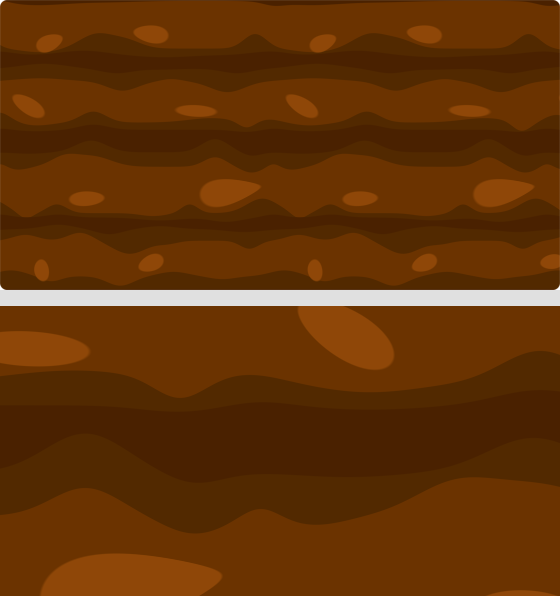
Top: the whole. Bottom: its middle third, enlarged.
Reproduce this texture procedurally as a Shadertoy shader.

```glsl
#define SIZE vec2(768.0, 400.0)    // design units across the canvas
#define TILE 375.0                 // width of one repeat
#define CORNER 10.0                // radius of the rounded corners
#define SOIL vec3(0.42, 0.20, 0.0)
#define SHADE vec3(0.32, 0.16, 0.0)
#define CORE vec3(0.29, 0.13, 0.0)
#define STONE vec3(0.56, 0.28, 0.03)
#define PAPER vec3(1.0)

// Stones of one repeat: centre and radii, then angle and taper
const vec4 stoneBox[8] = vec4[8](
    vec4(68, 59, 19, 11), vec4(207, 47, 24, 12),
    vec4(39, 146, 25, 11), vec4(269, 153, 28, 8),
    vec4(119, 274, 24, 10), vec4(316, 264, 42, 17),
    vec4(57, 373, 10, 15), vec4(207, 363, 18, 11));
const vec2 stoneForm[8] = vec2[8](
    vec2(-0.4, -0.2), vec2(0.13, 0.2), vec2(0.56, 0.1), vec2(0.05, 0.0),
    vec2(-0.05, -0.1), vec2(-0.16, -0.5), vec2(-0.15, 0.1), vec2(-0.4, 0.15));

// Signed offset folded into half a period either way
float wrap(float d, float period) {
    return d - period * round(d / period);
}

float hill(float x, float center, float width, float height) {
    float d = wrap(x - center, TILE) / width;
    return height * exp(-d * d);
}

// Four hills that repeat with the tile
float hills(float x, vec4 center, vec4 width, vec4 height) {
    vec4 d = x - center;
    d = (d - TILE * round(d / TILE)) / width;
    return dot(height, exp(-d * d));
}

// Coverage of a strip between two heights, y pointing down
float strip(float y, float top, float bottom, float px) {
    return smoothstep(-px, px, y - top) * smoothstep(-px, px, bottom - y);
}

void layer(inout vec3 color, float y, vec4 edges, float px) {
    color = mix(color, SHADE, strip(y, edges.x, edges.w, px));
    color = mix(color, CORE, strip(y, edges.y, edges.z, px));
}

// Rotated ellipse, narrowed towards one end
float stone(vec2 d, vec2 radii, vec2 form) {
    float c = cos(form.x), s = sin(form.x);
    vec2 q = vec2(c * d.x + s * d.y, c * d.y - s * d.x) / radii;
    q.y /= 1.0 + form.y * clamp(q.x, -1.2, 1.2);
    return (length(q) - 1.0) * min(radii.x, radii.y);
}

void mainImage(out vec4 fragColor, in vec2 fragCoord) {
    vec2 p = fragCoord / iResolution.xy * SIZE;
    p.y = SIZE.y - p.y;
    float x = p.x, y = p.y;
    float px = 0.75 * SIZE.y / iResolution.y;
    vec3 color = SOIL;

    // Upper layer
    vec4 upper = vec4(67, 76, 95, 112);
    upper.x += hills(x, vec4(133, 350, 55, 175), vec4(33, 22, 35, 28), vec4(-20, -20, 5, -10));
    upper.y += hills(x, vec4(115, 355, 225, 5), vec4(45, 30, 50, 25), vec4(-6, -3, 3, -3));
    upper.z += hills(x, vec4(60, 160, 325, 220), vec4(45, 30, 28, 30), vec4(-7, 6, 6, 1));
    upper.w += hills(x, vec4(168, 312, 55, 235), vec4(30, 33, 45, 20), vec4(13, 15, -4, -3));
    layer(color, y, upper, px);

    // Middle layer, whose top edge shifts near the canvas sides
    vec4 middle = vec4(169, 179, 210, 230);
    float side = wrap(x, SIZE.x);
    middle.x += hills(x, vec4(128, 50, 338, 290), vec4(25, 30, 16, 45), vec4(-15, 4, 9, -6))
              + hill(x, 370.0, 22.0, -4.0)
              - 10.0 * exp(-side * side / 480.0)
              + 6.0 * exp(-pow((side + 43.0) / 22.0, 2.0));
    middle.y += hills(x, vec4(128, 338, 50, 0), vec4(28, 25, 35, 20), vec4(-7, 3, 2, -2));
    middle.z += hills(x, vec4(125, 295, 345, 40), vec4(30, 26, 18, 30), vec4(-16, -18, 5, 2));
    middle.w += hills(x, vec4(88, 128, 295, 345), vec4(26, 35, 22, 20), vec4(-13, -14, -13, 8))
              + hill(x, 25.0, 20.0, 4.0) + hill(x, 0.0, 12.0, -5.0);
    layer(color, y, middle, px);

    // Lower layer
    vec4 lower = vec4(294, 300, 316, 332);
    lower.x += hills(x, vec4(35, 78, 260, 360), vec4(14, 19, 16, 30), vec4(8, -12, -12, -20))
             + hill(x, 210.0, 25.0, 4.0);
    lower.y += hills(x, vec4(220, 310, 80, 0), vec4(40, 30, 25, 20), vec4(4, 6, -4, -4));
    lower.z += hills(x, vec4(80, 150, 220, 335), vec4(30, 25, 30, 35), vec4(-6, 7, -4, 4));
    lower.w += hills(x, vec4(178, 110, 35, 342), vec4(32, 24, 24, 18), vec4(18, -11, -8, 11))
             + hill(x, 230.0, 20.0, 4.0);
    layer(color, y, lower, px);

    // Layer cut by the bottom and top of the canvas
    float floorEdge = 381.0 + hill(x, 305.0, 25.0, 4.0)
        + hills(x, vec4(15, 70, 165, 238), vec4(28, 20, 26, 28), vec4(-8, 7, 13, -6));
    layer(color, y, vec4(floorEdge, 398.5, 420, 420), px);
    float roofEdge = 1.0 + hill(x, 0.0, 20.0, 4.0) + hill(x, 50.0, 60.0, 6.0)
        + hill(x, 150.0, 60.0, 2.0) - 7.0 * exp(-x * x / 400.0);
    color = mix(color, CORE, strip(y, -20.0, roofEdge, px));

    // Stones, with a single extra one at the right side
    float d = stone(p - vec2(757, 361), vec2(16, 10), vec2(-0.15, 0.1));
    for (int i = 0; i < 8; i++) {
        vec2 offset = p - stoneBox[i].xy;
        offset.x = wrap(offset.x, TILE);
        d = min(d, stone(offset, stoneBox[i].zw, stoneForm[i]));
    }
    color = mix(color, STONE, smoothstep(px, -px, d));

    // Rounded corners
    vec2 corner = max(abs(p - 0.5 * SIZE) - 0.5 * SIZE + CORNER, 0.0);
    color = mix(color, PAPER, smoothstep(-px, px, length(corner) - CORNER));
    fragColor = vec4(color, 1.0);
}
```
